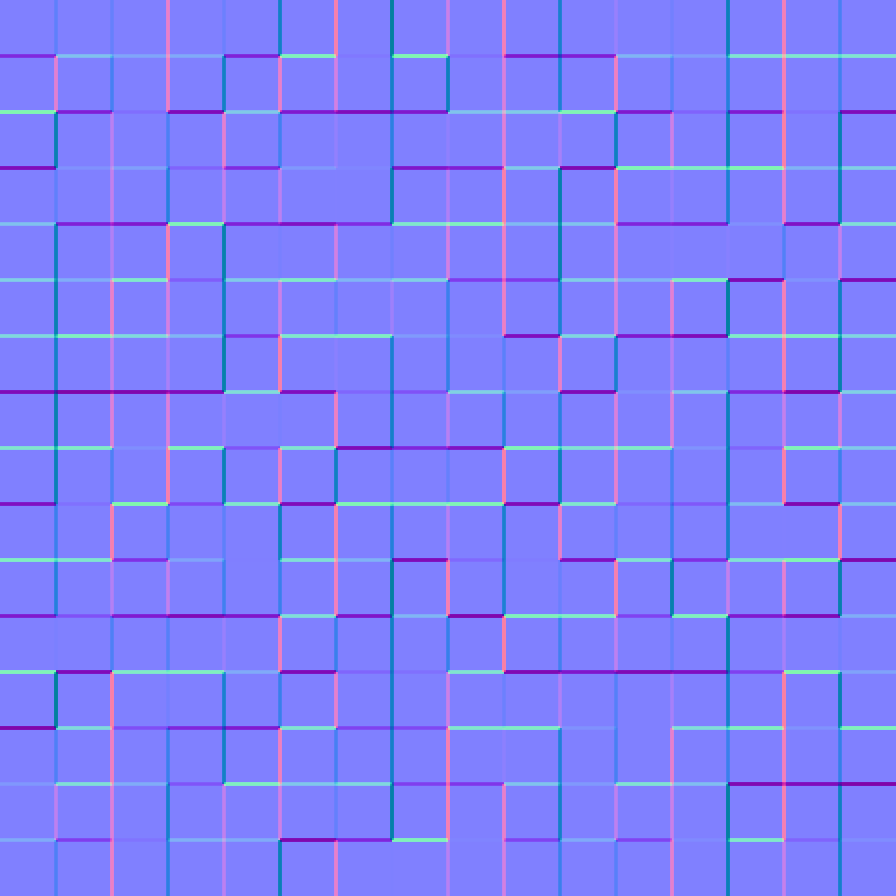
This texture map is drawn by a WebGL 1 fragment shader. Its source:

```glsl
precision highp float;
// Tangent-space normal map of a 16 by 16 grid of flat tiles at random heights.

uniform vec2 u_resolution;

const float TILES = 16.0;

float hash(vec2 p) {
  vec3 q = fract((p.xyx + 17.0) * vec3(0.1031, 0.1030, 0.0973));
  q += dot(q, q.yzx + 33.33);
  return fract((q.x + q.y) * q.z);
}

// Height of a tile, partly shared along its column; the border tiles extend outward
float tileHeight(vec2 tile) {
  tile = clamp(tile, 0.0, TILES - 1.0);
  return mix(hash(tile), hash(vec2(tile.x, 71.0)), 0.35);
}

void main() {
  vec2 grid = gl_FragCoord.xy / u_resolution * TILES;
  vec2 pixel = TILES / u_resolution;
  vec2 tile = floor(grid);
  vec2 seam = floor(grid + 0.5);

  // Height steps across the nearest vertical and horizontal seams
  vec2 rise = vec2(
    tileHeight(vec2(seam.x, tile.y)) - tileHeight(vec2(seam.x - 1.0, tile.y)),
    tileHeight(vec2(tile.x, seam.y)) - tileHeight(vec2(tile.x, seam.y - 1.0)));

  // Antialiased seam lines, 1/16 of a tile wide
  vec2 line = clamp((0.03125 - abs(grid - seam)) / pixel + 0.5, 0.0, 1.0);

  // Slopes to a normal with green pointing down the canvas
  vec2 slope = rise * line * vec2(-5.0, 5.0);
  vec3 normal = normalize(vec3(slope, 1.0));
  gl_FragColor = vec4(normal * 0.5 + 0.5, 1.0);
}
```
